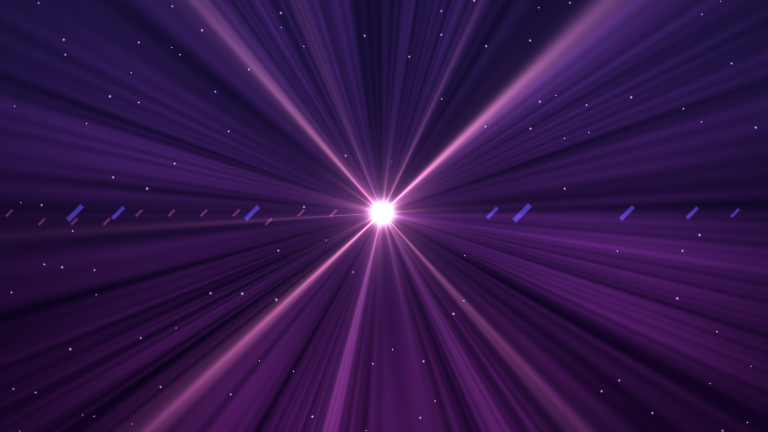
A Shadertoy shader for this background:

```glsl
// Violet light-speed burst: warm beams and fine streaks from a white core, with sparks.

const float TAU = 6.2831853;
const vec2 CENTER = vec2(0.4975, 0.507);      // fraction of the canvas
const float CORE_RADIUS = 0.025;              // lengths are in canvas heights
const float BEAM_FADE = 1.65;
const float STREAK_CONTRAST = 0.17;
const float SPARK_CELL = 0.075;
const float SPARK_SHARE = 0.30;
const vec3 DARK_TOP = vec3(0.055, 0.037, 0.165);
const vec3 DARK_LOW = vec3(0.065, 0.012, 0.125);
const vec3 VIOLET_TOP = vec3(0.245, 0.130, 0.425);
const vec3 VIOLET_LOW = vec3(0.350, 0.105, 0.420);
const vec3 ORCHID = vec3(0.56, 0.27, 0.64);
const vec3 PEACH = vec3(0.96, 0.59, 0.60);
const vec3 DASH_BLUE = vec3(0.19, 0.20, 0.56);
const vec3 DASH_ROSE = vec3(0.30, 0.12, 0.19);

// Beams: angle and half width in degrees, strength, warmth
const vec4 BEAMS[10] = vec4[10](
    vec4(43.0, 2.5, 0.95, 0.85), vec4(131.3, 2.0, 0.66, 0.9),
    vec4(-137.3, 2.2, 0.72, 0.9), vec4(-48.0, 1.9, 0.42, 0.9),
    vec4(-104.0, 2.3, 0.42, 0.4), vec4(112.0, 1.8, 0.33, 0.6),
    vec4(65.0, 1.2, 0.26, 0.7), vec4(-77.0, 1.5, 0.20, 0.1),
    vec4(-62.0, 2.0, 0.22, 0.3), vec4(-176.5, 0.9, 0.24, 0.9));

// Broad sectors: angle and half width in degrees, added brightness
const vec3 SECTORS[12] = vec3[12](
    vec3(-11.0, 6.0, 0.46), vec3(-21.0, 6.0, 0.18), vec3(22.0, 8.0, 0.20),
    vec3(38.0, 6.0, 0.24), vec3(158.0, 12.0, 0.17), vec3(120.0, 9.0, 0.14),
    vec3(-76.0, 10.0, 0.22), vec3(-110.0, 11.0, 0.20), vec3(92.0, 9.0, -0.10),
    vec3(-33.0, 7.0, -0.16), vec3(-155.0, 10.0, -0.20), vec3(5.0, 4.0, -0.14));

// Lens dashes: horizontal offset from the core, size
const vec2 DASHES[8] = vec2[8](
    vec2(-0.711, 1.0), vec2(-0.611, 0.8), vec2(-0.301, 0.9), vec2(0.255, 0.7),
    vec2(0.324, 1.1), vec2(0.567, 0.9), vec2(0.718, 0.75), vec2(0.817, 0.55));

float hash(vec2 p) {
    p = fract(p * vec2(0.1031, 0.1137) + 0.17);
    p += dot(p, p.yx + 33.33);
    return fract((p.x + p.y) * p.x * 37.0);
}

// Gaussian falloff around a direction, both given in degrees
float lobe(float angle, float center, float width) {
    float d = (mod(angle - center + 180.0, 360.0) - 180.0) / width;
    return exp(-d * d);
}

// Layered sines around the circle; fine layers vanish where they crowd
float streaks(float a, float r) {
    float warped = a + 0.11 * sin(3.0 * a + 1.0) + 0.06 * sin(8.0 * a + 2.3);
    float sum = 0.0, freq = 11.0;
    for (int i = 0; i < 8; i++) {
        float k = float(i);
        float gate = 0.65 + 0.35 * sin(3.0 * a + k * 2.4 + r * 4.0);
        float clear = smoothstep(0.0005, 0.0022, r / freq);
        sum += sin(freq * warped + k * k * 1.7 + 0.6) * gate * clear / (1.0 + 0.12 * k);
        freq = floor(freq * 1.43) + 2.0;
    }
    return sum;
}

// Slanted soft dash
float dash(vec2 p, float size) {
    vec2 q = vec2(p.x + p.y, p.y - p.x) * 0.7071;
    vec2 d = abs(q) - vec2(0.023, 0.005) * size;
    return 1.0 - smoothstep(-0.002, 0.003, max(d.x, d.y));
}

// One jittered spark in some of the grid cells
float sparks(vec2 p) {
    vec2 cell = floor(p / SPARK_CELL);
    vec2 jitter = vec2(hash(cell + 17.0), hash(cell + 41.0)) * 0.8 + 0.1;
    float d = length(p - (cell + jitter) * SPARK_CELL);
    float size = mix(0.0014, 0.0028, hash(cell + 73.0));
    return step(hash(cell + 5.0), SPARK_SHARE) * exp(-d * d / (size * size));
}

void mainImage(out vec4 fragColor, in vec2 fragCoord) {
    vec2 p = (fragCoord - CENTER * iResolution.xy) / iResolution.y;
    float r = length(p) + 0.0001;
    float a = atan(p.y, p.x + 0.00001);
    float deg = a * 360.0 / TAU;
    float height = smoothstep(-0.45, 0.45, p.y);

    // Streaked violet field, dim around the core and in the corners
    float rays = streaks(a, r);
    float light = 0.43 + STREAK_CONTRAST * rays;
    for (int i = 0; i < 12; i++)
        light += SECTORS[i].z * lobe(deg, SECTORS[i].x, SECTORS[i].y);
    light *= mix(0.55, 1.0, smoothstep(0.08, 0.5, r));
    light *= 1.0 - mix(0.65, 0.4, height) * smoothstep(0.55, 1.1, r);
    vec3 color = mix(mix(DARK_LOW, DARK_TOP, height),
                     mix(VIOLET_LOW, VIOLET_TOP, height), clamp(light, -0.15, 1.3));

    // Beams
    for (int i = 0; i < 10; i++) {
        vec4 b = BEAMS[i];
        float glow = lobe(deg, b.x, b.y) + 0.22 * lobe(deg, b.x, b.y * 2.6);
        color += mix(ORCHID, PEACH, b.w) * b.z * glow * exp(-BEAM_FADE * r)
               * (0.85 + 0.08 * rays);
    }

    // Horizontal flare line and dashes
    color += ORCHID * 0.14 * exp(-abs(p.y + 0.006) * 110.0 - abs(p.x) * 0.8);
    for (int i = 0; i < 8; i++)
        color += DASH_BLUE * 0.8 * dash(p - vec2(DASHES[i].x, 0.0), DASHES[i].y);
    float slot = floor(p.x / 0.075);
    vec2 offset = vec2((slot + 0.5) * 0.075, -0.02 * step(0.5, hash(vec2(slot, 9.0))));
    color += DASH_ROSE * dash(p - offset, 0.42) * step(p.x, -0.1);

    // Sparks, spiky halo and white core
    color += vec3(0.72, 0.56, 0.80) * sparks(p) * smoothstep(0.08, 0.2, r);
    float spikes = pow(0.5 + 0.5 * sin(13.0 * a + 2.0 * sin(5.0 * a)), 3.0);
    color += PEACH * (0.75 * exp(-r / 0.045) + 0.35 * spikes * exp(-r / 0.08));
    color += ORCHID * 0.28 * exp(-r / 0.15);
    color += vec3(1.6) * exp(-r * r / (CORE_RADIUS * CORE_RADIUS));
    fragColor = vec4(clamp(color, 0.0, 1.0), 1.0);
}
```
